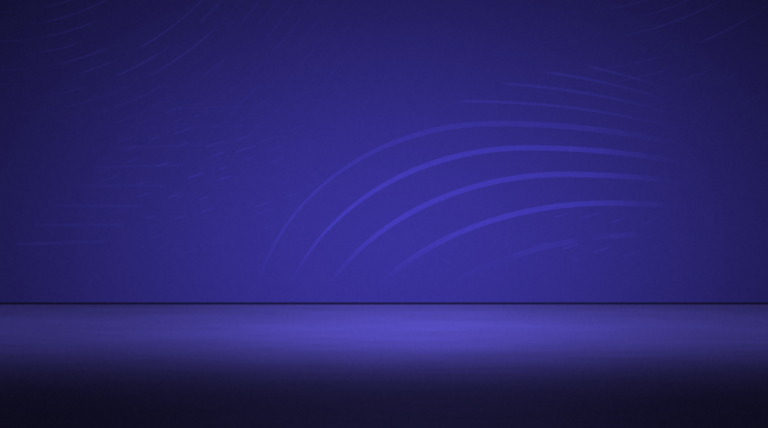
A WebGL 1 fragment shader for this background:

```glsl
precision highp float;
uniform vec2 u_resolution;

#define HORIZON 0.291
#define WALL_COLOR vec3(0.22, 0.19, 0.60)
#define FLOOR_COLOR vec3(0.23, 0.205, 0.52)
#define LINE_COLOR vec3(0.040, 0.037, 0.125)
#define ARC_HEIGHT 0.493
#define ARC_WIDTH 0.0062
#define RING_SPACING 0.034
#define GRAIN 0.010

float hash(vec2 p) {
  vec3 q = fract(vec3(p.xyx) * 0.1031);
  q += dot(q, q.yzx + 33.33);
  return fract((q.x + q.y) * q.z);
}

float noise(vec2 p) {
  vec2 i = floor(p), f = fract(p);
  f = f * f * (3.0 - 2.0 * f);
  return mix(mix(hash(i), hash(i + vec2(1.0, 0.0)), f.x),
             mix(hash(i + vec2(0.0, 1.0)), hash(i + 1.0), f.x), f.y);
}

float stroke(float dist, float halfWidth, float soft) {
  return 1.0 - smoothstep(halfWidth - soft, halfWidth + soft, dist);
}

float segment(vec2 p, vec2 a, vec2 b) {
  vec2 ab = b - a;
  return length(p - a - ab * clamp(dot(p - a, ab) / dot(ab, ab), 0.0, 1.0));
}

float blob(vec2 p, vec2 center, vec2 size) {
  vec2 d = (p - center) / size;
  return exp(-dot(d, d));
}

// Fan of lopsided elliptical arcs sweeping up from the left
float arcFan(vec2 p, float soft) {
  float sum = 0.0;
  for (int i = -3; i <= 5; i++) {
    float k = float(i);
    vec2 peak = vec2(1.093 + 0.058 * k + 0.0058 * k * k,
                     0.763 - 0.049 * k - 0.0026 * k * k);
    float dx = p.x - peak.x;
    float radius = dx < 0.0 ? 0.563 + 0.007 * k * k : 1.0;
    float t = min(abs(dx) / radius, 0.99);
    float root = sqrt(1.0 - t * t);
    float slope = ARC_HEIGHT / radius * t / root;
    float dist = abs(p.y - peak.y + ARC_HEIGHT * (1.0 - root)) / sqrt(1.0 + slope * slope);
    float start = k < 1.0 ? 1.06 - 0.10 * k : 0.4;
    float fade = smoothstep(start, start + 0.04, p.x)
               * (1.0 - smoothstep(1.34, 1.62, p.x)) * smoothstep(0.31, 0.50, p.y);
    float strength = k < 1.0 ? 0.55 : (k < 2.0 ? 0.6 : 1.0);
    if (i == 5) strength = 0.6 * smoothstep(0.3, 0.65, noise(p * vec2(22.0, 6.0)));
    float taper = ARC_WIDTH * (k < 1.0 ? 0.5 : 0.55 + 0.45 * smoothstep(0.7, 1.0, p.x));
    sum += stroke(dist, taper, soft) * fade * strength;
  }
  return sum;
}

// Thin broken rings around a center above the canvas
float rings(vec2 p, vec2 center, float soft) {
  vec2 d = p - center;
  float r = length(d) / RING_SPACING;
  float gaps = smoothstep(0.3, 0.7, noise(vec2(atan(d.y, d.x) * 9.0, floor(r) * 3.7)));
  return stroke(abs(fract(r) - 0.5) * RING_SPACING, 0.0022, soft) * gaps;
}

// Short slanted dashes scattered over a grid
float dashes(vec2 p, float soft) {
  vec2 q = vec2(0.95 * p.x + 0.31 * p.y, 0.95 * p.y - 0.31 * p.x) / vec2(0.065, 0.027);
  vec2 cell = floor(q);
  float h = hash(cell + 17.0);
  vec2 local = (fract(q) - 0.5 - vec2(0.0, (h - 0.75) * 0.8)) * vec2(0.065, 0.027);
  float reach = 0.006 + 0.016 * hash(cell + 5.0);
  return stroke(segment(local, vec2(-reach, 0.0), vec2(reach, 0.0)), 0.002, soft) * step(0.5, h);
}

// Stepped, nearly level strokes climbing along the left side
float leftStrokes(vec2 p, float soft) {
  float sum = 0.0;
  for (int i = 0; i < 8; i++) {
    float k = float(i);
    vec2 a = vec2(0.04 + 0.046 * k, 0.43 + 0.045 * k);
    vec2 b = a + vec2(0.20, 0.012 * (hash(vec2(k, 3.0)) - 0.3));
    sum += stroke(segment(p, a, b), 0.0035 - 0.0002 * k, soft) * (0.65 - 0.05 * k);
  }
  return sum * (0.4 + 0.6 * noise(p * vec2(20.0, 40.0)));
}

void main() {
  vec2 uv = gl_FragCoord.xy / u_resolution;
  vec2 p = gl_FragCoord.xy / u_resolution.y;
  float pixel = 1.0 / u_resolution.y;
  float soft = max(pixel, 0.0015);

  // Wall glow and line work
  vec3 wall = WALL_COLOR * (0.12 + 0.9 * blob(uv, vec2(0.52, 0.42), vec2(0.61, 0.75)));
  float lines = arcFan(p, soft) + 0.6 * leftStrokes(p, soft);
  lines += 0.6 * rings(p, vec2(0.0, 1.465), soft) * blob(p, vec2(0.32, 0.92), vec2(0.34, 0.16));
  lines += 0.5 * rings(p, vec2(1.30, 1.70), soft) * blob(p, vec2(1.62, 0.92), vec2(0.24, 0.13));
  lines += 0.6 * dashes(p, soft) * (blob(p, vec2(0.46, 0.60), vec2(0.20, 0.14))
         + blob(p, vec2(1.36, 0.45), vec2(0.14, 0.07)));
  wall += LINE_COLOR * lines;

  // Floor with a soft band of reflected light
  float depth = (HORIZON - uv.y) / HORIZON;
  float band = (depth - 0.2) / 0.33;
  float spread = (uv.x - 0.54) / 0.35;
  vec3 ground = FLOOR_COLOR * (0.38 + 1.05 * exp(-band * band))
              * (0.55 + 0.45 * exp(-spread * spread));
  ground *= 0.97 + 0.06 * noise(p * vec2(8.0, 130.0));

  // Join, dark seam and fine grain
  vec3 color = mix(ground, wall, smoothstep(-pixel, pixel, uv.y - HORIZON));
  color *= 1.0 - 0.5 * stroke(abs(uv.y - HORIZON), 0.0025, soft);
  color += GRAIN * (noise(p * 200.0) - 0.5);
  gl_FragColor = vec4(color, 1.0);
}
```
